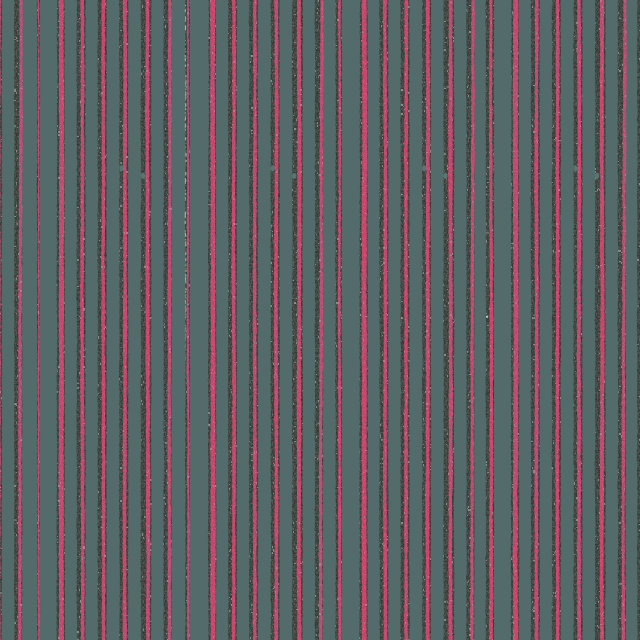
Reproduce this pattern procedurally as a WebGL 2 fragment shader.

```glsl
#version 300 es
precision highp float;
// Draws hand-inked vertical pink stripes with gritty charcoal edges on flat teal.

uniform vec2 u_resolution;
out vec4 fragColor;

const float UNITS = 768.0;    // design units across the canvas
const float PERIOD = 181.7;   // one group of seven stripes
const float START = 74.5;     // first stripe of the first whole group
const float MARGIN = 14.0;    // room left of a group for its first stripe

const vec3 TEAL = vec3(0.325, 0.420, 0.415);
const vec3 CHARCOAL = vec3(0.205, 0.215, 0.195);
const vec3 GRIT = vec3(0.49, 0.52, 0.49);
const vec3 PINK = vec3(0.81, 0.27, 0.43);
const vec3 MAUVE = vec3(0.70, 0.33, 0.46);
const vec3 CHALK = vec3(0.80, 0.80, 0.77);

// Each stripe in a group: charcoal left, right; pink left, right
const vec4 STRIPES[7] = vec4[7](
  vec4(-6.2, 3.2, -3.7, 2.1),
  vec4(17.6, 28.1, 22.2, 26.4),
  vec4(42.8, 53.4, 47.4, 51.5),
  vec4(68.8, 79.3, 73.1, 77.5),
  vec4(94.5, 107.0, 100.5, 105.1),
  vec4(121.8, 131.3, 127.1, 131.0),
  vec4(149.3, 152.5, 150.2, 151.9));

float hash(vec2 p) {
  vec3 q = fract(p.xyx * vec3(0.1031, 0.1030, 0.0973));
  q += dot(q, q.yzx + 33.33);
  return fract((q.x + q.y) * q.z);
}

float cornerGradient(vec2 cell, vec2 offset) {
  float angle = 6.2832 * hash(cell);
  return dot(vec2(cos(angle), sin(angle)), offset);
}

// Gradient noise, roughly -0.7 to 0.7
float noise(vec2 p) {
  vec2 i = floor(p), f = p - i;
  vec2 w = f * f * f * (f * (f * 6.0 - 15.0) + 10.0);
  vec2 e = vec2(1.0, 0.0);
  return mix(
    mix(cornerGradient(i, f), cornerGradient(i + e, f - e), w.x),
    mix(cornerGradient(i + e.yx, f - e.yx), cornerGradient(i + 1.0, f - 1.0), w.x), w.y);
}

// Share of a pixel covered by the span from left to right
float span(float x, float left, float right, float pixel) {
  float covered = min(x + 0.5 * pixel, right) - max(x - 0.5 * pixel, left);
  return clamp(covered / pixel, 0.0, 1.0);
}

// Soft round spot
float spot(vec2 p, vec2 radius, float pixel) {
  float d = (length(p / radius) - 1.0) * min(radius.x, radius.y);
  return 1.0 - smoothstep(-0.5 * pixel, 0.5 * pixel, d);
}

// Rough edge: slow drift plus fine ragged grain
float ragged(float y, float seed, float amount) {
  return amount * (noise(vec2(y * 0.025, seed)) + 0.9 * noise(vec2(y * 0.22, seed + 0.5)));
}

// Shape of one stripe, adjusted for its group and height
vec4 stripeEdges(int k, float group, float height) {
  vec4 edges = STRIPES[k];
  if (k == 6) {  // the thin stripe widens from group to group and downward
    float grow = clamp((group + 1.0) / 3.0, 0.0, 1.0);
    edges += grow * vec4(-4.2, 2.3, -0.6, 1.6);
    edges.w += 0.9 * (0.5 - height);
  }
  if (k == 5) edges.zw += 1.4 * (height - 0.5);
  if (k == 0) edges.xy += vec2(-0.6, 0.3) * (0.5 - height);
  return edges;
}

vec3 drawStripe(vec3 color, vec2 p, int k, float group, float pixel) {
  float seed = 17.3 + float(k) * 5.7 + (group + 2.0) * 43.1;
  float height = p.y / UNITS;
  vec4 edges = stripeEdges(k, group, height);
  float sway = 1.1 * noise(vec2(height * 3.0, seed + 0.3));
  edges.xy += vec2(ragged(p.y, seed, 0.8), ragged(p.y, seed + 1.0, 0.6));
  edges.zw += sway + vec2(ragged(p.y, seed + 2.0, 0.7), ragged(p.y, seed + 3.0, 0.7));

  // Speckle in both inks
  vec2 grainPoint = vec2(p.x + seed * 7.0, p.y * 0.8);
  float grain = noise(grainPoint * 0.63) + 0.5 * noise(grainPoint * 0.31 + 9.0);
  float speck = hash(floor(grainPoint * 0.7));
  vec3 charcoal = mix(CHARCOAL, GRIT, clamp(0.22 + 0.5 * grain, 0.0, 0.8));
  charcoal = mix(charcoal, CHALK, 0.5 * smoothstep(0.96, 0.99, speck));
  float fade = 0.3 + 0.7 * noise(vec2(height * 5.0, seed + 0.6)) + (k == 5 ? 0.35 : 0.0);
  vec3 pink = mix(PINK, MAUVE, clamp(fade, 0.0, 1.0)) * (1.0 + 0.16 * grain);
  pink = mix(pink, CHALK, 0.3 * smoothstep(0.97, 0.99, speck));

  color = mix(color, charcoal, span(p.x, edges.x, edges.y, pixel));
  // Small worn notches in two of the stripes
  if (k == 3 || k == 4) {
    vec2 notch = vec2(edges.x + 2.4, k == 3 ? 566.0 : 557.0);
    color = mix(color, TEAL * 1.08, spot(p - notch, vec2(2.6, 3.6), pixel));
  }
  color = mix(color, pink, span(p.x, edges.z, edges.w, pixel));
  // Chalky flecks along the thin stripe of one group
  if (k == 6 && group == 0.0) {
    float flecks = smoothstep(0.35, 0.6, height) * smoothstep(-0.2, 0.3, noise(vec2(p.y * 0.3, seed)));
    color = mix(color, CHALK, 0.75 * flecks * span(p.x, edges.x - 0.4, edges.x + 1.0, pixel));
  }
  return color;
}

void main() {
  vec2 p = gl_FragCoord.xy / u_resolution * UNITS;
  float pixel = UNITS / u_resolution.x;
  float group = floor((p.x - START + MARGIN) / PERIOD);
  vec2 local = vec2(p.x - START - group * PERIOD, p.y);
  local.x += 2.5 * min(group, 0.0);  // the cut-off first group sits further right

  vec3 color = TEAL * (1.0 + 0.012 * noise(p * 0.4));
  for (int k = 0; k < 7; k++) color = drawStripe(color, local, k, group, pixel);
  color = mix(color, CHALK, spot(p - vec2(584.5, 388.0), vec2(1.3), pixel));
  fragColor = vec4(color, 1.0);
}
```
